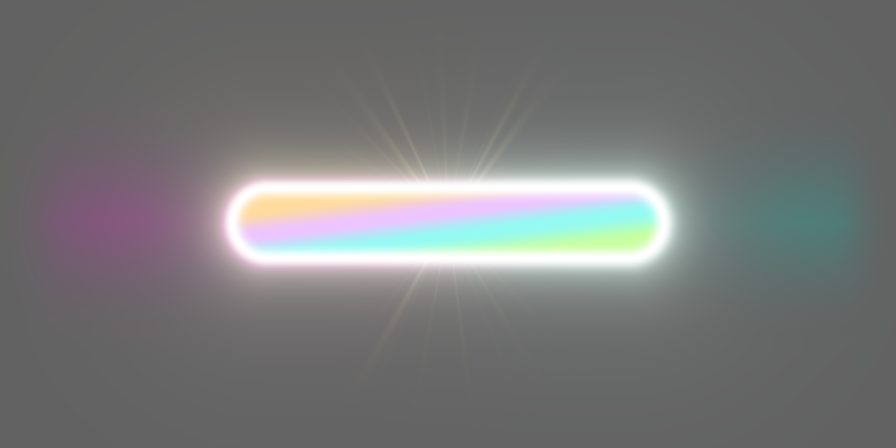
Give the GLSL for this background, as a Shadertoy shader.

```glsl
// A glowing pastel neon capsule on grey, with faint gold rays and coloured side flares.

const vec3 GREY = vec3(0.38);
const vec3 ORANGE = vec3(1.0, 0.86, 0.61);
const vec3 LILAC = vec3(0.93, 0.77, 1.0);
const vec3 CYAN = vec3(0.58, 0.98, 0.95);
const vec3 LIME = vec3(0.78, 1.0, 0.62);
const vec3 GOLD = vec3(1.0, 0.85, 0.45);
const vec3 MAGENTA_SHIFT = vec3(0.11, -0.06, 0.09);
const vec3 TEAL_SHIFT = vec3(-0.08, 0.09, 0.075);

// Signed distance to a horizontal capsule.
float capsule(vec2 p, float halfLength, float radius) {
    p.x -= clamp(p.x, -halfLength, halfLength);
    return length(p) - radius;
}

// Bell curve with a separate width on each axis.
float bell(vec2 p, vec2 width) {
    vec2 q = p / width;
    return exp(-dot(q, q));
}

// Pseudo-random unit gradient for a lattice cell.
vec2 cellGradient(vec2 cell) {
    float angle = 6.2832 * fract(sin(dot(cell, vec2(127.1, 311.7))) * 43758.5);
    return vec2(cos(angle), sin(angle));
}

float gradientNoise(vec2 p) {
    vec2 i = floor(p), f = fract(p);
    vec2 u = f * f * f * (f * (f * 6.0 - 15.0) + 10.0);
    vec2 e = vec2(1, 0);
    float a = dot(cellGradient(i), f);
    float b = dot(cellGradient(i + e), f - e);
    float c = dot(cellGradient(i + e.yx), f - e.yx);
    float d = dot(cellGradient(i + 1.0), f - 1.0);
    return mix(mix(a, b, u.x), mix(c, d, u.x), u.y);
}

// One narrow beam leaving the origin along a unit direction.
float beam(vec2 dir, vec2 axis, float width) {
    float offset = (1.0 - dot(dir, axis)) / (width * width);
    return exp(-offset);
}

// Fan of soft rays, strongest near the vertical.
float rays(vec2 p) {
    float r = length(p) + 1e-4;
    vec2 dir = p / r;
    float fan = pow(max(gradientNoise(dir * 13.0 + 4.0), 0.0), 1.5);
    fan *= 0.3 * dir.y * dir.y;
    fan += 0.11 * beam(dir, normalize(vec2(0.5, 0.93)), 0.025);
    fan += 0.05 * beam(dir, normalize(vec2(0.16, 0.99)), 0.025);
    return fan * exp(-r * 2.5) * smoothstep(0.5, 0.15, r);
}

// Slanted four-colour gradient of the tube interior.
vec3 tubeColor(vec2 p) {
    float t = p.x - 8.0 * p.y;
    vec3 col = mix(ORANGE, LILAC, smoothstep(-0.65, -0.22, t));
    col = mix(col, CYAN, smoothstep(-0.2, 0.22, t));
    return mix(col, LIME, smoothstep(0.25, 0.72, t));
}

// Halo tint: warm at left, rosier below, cool at right.
vec3 haloTint(vec2 p) {
    vec3 warm = mix(vec3(1.0, 0.85, 0.85), vec3(1.0, 0.9, 0.74),
                    smoothstep(-0.15, 0.15, p.y));
    return mix(warm, vec3(0.84, 1.0, 0.94), smoothstep(-0.25, 0.3, p.x));
}

void mainImage(out vec4 fragColor, in vec2 fragCoord) {
    vec2 p = (fragCoord - 0.5 * iResolution.xy) / iResolution.y;
    p.y -= 0.0025;
    float d = capsule(p, 0.403, 0.078);
    float outside = max(d, 0.0);

    // Side flares, each with a thin horizontal streak.
    vec3 col = GREY;
    float flareL = bell(p - vec2(-0.74, 0.005), vec2(0.22, 0.14));
    float flareR = bell(p - vec2(0.82, 0.005), vec2(0.22, 0.14));
    float streak = 0.85 + 0.2 * exp(-abs(p.y) / 0.025);
    float edgeFade = smoothstep(1.0, 0.86, abs(p.x));
    col += (MAGENTA_SHIFT * flareL + TEAL_SHIFT * flareR) * streak * edgeFade;

    // Tight and wide halo around the tube, then rays.
    float halo = 0.5 * exp(-outside / 0.045) + 0.1 * exp(-outside / 0.2);
    col += haloTint(p) * halo;
    col += GOLD * rays(p);

    // Tube interior and white rim with a faint pink fringe.
    col = mix(col, tubeColor(p), smoothstep(0.008, -0.008, d));
    float rimWidth = d < 0.0 ? 0.019 : 0.02;
    float rim = exp(-d * d / (rimWidth * rimWidth));
    col = mix(col, vec3(1.0), rim);
    float fringe = exp(-pow((d - 0.021) / 0.01, 2.0));
    col.g -= 0.06 * fringe * smoothstep(0.35, -0.3, p.x);

    fragColor = vec4(clamp(col, 0.0, 1.0), 1.0);
}
```
